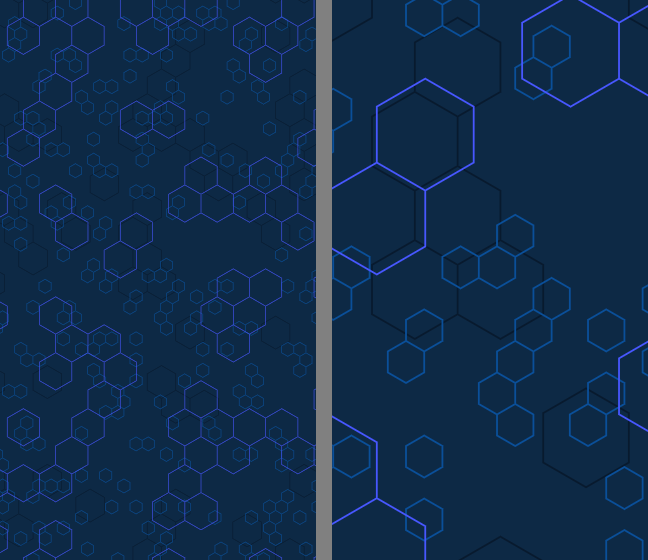
Left: the whole. Right: its middle third, enlarged.
This background is drawn by a WebGL 1 fragment shader. Its source:

```glsl
precision highp float;
// Thin hexagon outlines scattered over a flat navy ground.
// Three honeycombs of different pitch each switch cells on by a clumped hash;
// an edge is drawn when either of the two cells it separates is on.

uniform vec2 u_resolution;

// Horizontal and vertical period of a pointy-top honeycomb of unit pitch
const vec2 PERIOD = vec2(1.0, 1.7320508);

float hash(vec2 p) {
    vec3 q = fract(p.xyx * vec3(0.1031, 0.1030, 0.0973));
    q += dot(q, q.yzx + 33.33);
    return fract((q.x + q.y) * q.z);
}

// Centre of the unit hexagon that contains p
vec2 cellCentre(vec2 p) {
    vec2 even = floor(p / PERIOD + 0.5) * PERIOD;
    vec2 odd = (floor(p / PERIOD) + 0.5) * PERIOD;
    vec2 toEven = p - even;
    vec2 toOdd = p - odd;
    return dot(toEven, toEven) < dot(toOdd, toOdd) ? even : odd;
}

// 1 when the cell is on; coarse blocks vary the density into loose clumps
float cellOn(vec2 centre, float share, float seed) {
    vec2 id = floor(centre / PERIOD * 2.0 + 0.5);
    float density = 0.6 + 0.8 * hash(floor(id / vec2(5.0, 3.0)) + seed + 71.0);
    return step(hash(id + seed), share * density);
}

// Share of a pixel covered by a line of the given width at distance d
float lineCoverage(float d, float width, float pixel) {
    float nearSide = max(d - 0.5 * pixel, -0.5 * width);
    float farSide = min(d + 0.5 * pixel, 0.5 * width);
    return max(farSide - nearSide, 0.0) / pixel;
}

float honeycomb(vec2 p, float pitch, float share, float seed) {
    vec2 q = p / pitch;
    vec2 centre = cellCentre(q);
    float self = cellOn(centre, share, seed);
    float edgeDistance = 1.0;
    for (int i = 0; i < 6; i++) {
        float angle = float(i) * 1.0471976;
        vec2 side = vec2(cos(angle), sin(angle));
        float drawn = max(self, cellOn(centre + side, share, seed));
        float d = 0.5 - dot(q - centre, side);
        edgeDistance = min(edgeDistance, mix(1.0, d, drawn));
    }
    return lineCoverage(edgeDistance * pitch, 0.0019, 1.0 / u_resolution.x);
}

void main() {
    vec2 p = gl_FragCoord.xy / u_resolution.x;
    vec3 colour = vec3(0.05, 0.16, 0.27);

    // Faint dark cells, small blue cells, then large violet cells
    float dark = honeycomb(p - vec2(0.511, 0.876), 0.0903, 0.22, 137.0);
    float small = honeycomb(p - vec2(0.085, 1.498), 0.0384, 0.14, 211.0);
    float large = honeycomb(p - vec2(0.074, 1.659), 0.1022, 0.32, 323.0);
    colour = mix(colour, vec3(0.03, 0.10, 0.18), dark);
    colour = mix(colour, vec3(0.04, 0.31, 0.60), small);
    colour = mix(colour, vec3(0.28, 0.34, 1.0), large);

    gl_FragColor = vec4(colour, 1.0);
}
```
